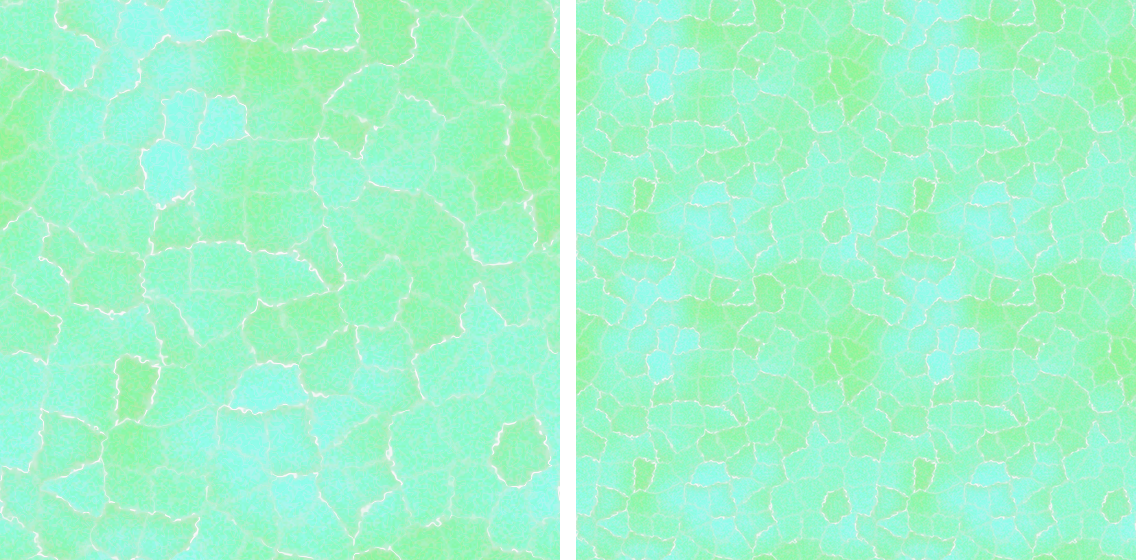
Left, the tile; right, the same tile 2 across and 2 down.
Give the GLSL for this texture, as a WebGL 2 fragment shader.

```glsl
#version 300 es
precision highp float;
// Seamless mint mosaic: irregular cracked cells, pale veins, broken white ridges and fine grain.

uniform vec2 u_resolution;
out vec4 fragColor;

const float CELLS = 11.0;          // cells per side, whole number
const float JITTER = 0.96;         // irregularity of the cells
const float BEND = 0.20;           // slow bending of the veins, in cells
const float WOBBLE = 0.12;         // ragged detail of the veins, in cells
const float VEIN_WIDTH = 0.070;    // soft pale vein, in cells
const float RIDGE_WIDTH = 0.016;   // bright ridge, in cells
const float SHADE_WIDTH = 0.20;    // olive shade on the raised side, in cells
const float GRAIN_SCALE = 150.0;   // grains per side, whole number
const float DRIFT_GAIN = 1.5;      // contrast of the broad colour drift
const float CELL_STEP = 0.24;      // tone step between cells
const float SPECK_GAIN = 0.42;     // tone variation of the finest specks
const vec3 GREEN = vec3(0.515, 0.975, 0.60);
const vec3 CYAN = vec3(0.54, 0.995, 0.92);
const vec3 OLIVE = vec3(0.62, 0.89, 0.58);
const vec3 VEIN = vec3(0.80, 0.93, 0.86);
const vec3 RIDGE = vec3(0.99, 0.97, 0.98);
const vec3 GRAIN_TINT = vec3(0.125, -0.03, 0.015);

float hash(vec2 p) {
  return fract(sin(dot(p, vec2(127.1, 311.7))) * 43758.5453);
}

vec2 hash2(vec2 p) {
  return vec2(hash(p), hash(p + 37.3));
}

// Value noise on uv in 0..1 that wraps after "period" lattice steps
float wrapNoise(vec2 uv, float period, float seed) {
  vec2 p = uv * period;
  vec2 i = floor(p);
  vec2 f = fract(p);
  f = f * f * (3.0 - 2.0 * f);
  vec2 a = mod(i, period) + seed;
  vec2 b = mod(i + 1.0, period) + seed;
  return mix(mix(hash(a), hash(vec2(b.x, a.y)), f.x),
             mix(hash(vec2(a.x, b.y)), hash(b), f.x), f.y);
}

vec2 wrapNoise2(vec2 uv, float period, float seed) {
  return vec2(wrapNoise(uv, period, seed), wrapNoise(uv, period, seed + 19.7)) - 0.5;
}

vec2 cellPoint(vec2 cell) {
  return 0.5 + JITTER * (hash2(mod(cell, CELLS)) - 0.5);
}

float cellHeight(vec2 cell) {
  return hash(mod(cell, CELLS) + 71.9);
}

// Returns vein, ridge, raised-side shade and height of the enclosing cell
vec4 mosaic(vec2 p, float pixel) {
  vec2 base = floor(p);
  vec2 f = fract(p);
  vec2 nearestCell = vec2(0.0);
  vec2 nearest = vec2(8.0);
  for (int y = -1; y <= 1; y++) {
    for (int x = -1; x <= 1; x++) {
      vec2 cell = vec2(x, y);
      vec2 r = cell + cellPoint(base + cell) - f;
      if (dot(r, r) < dot(nearest, nearest)) {
        nearest = r;
        nearestCell = cell;
      }
    }
  }
  float height = cellHeight(base + nearestCell);
  vec3 edges = vec3(0.0);
  for (int y = -2; y <= 2; y++) {
    for (int x = -2; x <= 2; x++) {
      vec2 cell = nearestCell + vec2(x, y);
      vec2 r = cell + cellPoint(base + cell) - f;
      vec2 across = r - nearest;
      if (dot(across, across) < 0.0001) continue;
      float d = dot(0.5 * (nearest + r), normalize(across));
      float rise = height - cellHeight(base + cell);
      float strength = smoothstep(0.0, 0.6, abs(rise));
      float vein = exp(-d * d / (VEIN_WIDTH * VEIN_WIDTH)) * mix(0.55, 1.0, strength);
      float ridge = (1.0 - smoothstep(RIDGE_WIDTH - pixel, RIDGE_WIDTH + pixel, d)) * strength;
      float shade = exp(-max(d, 0.0) / SHADE_WIDTH) * smoothstep(0.0, 0.7, rise);
      edges = max(edges, vec3(vein, ridge, shade));
    }
  }
  return vec4(edges, height);
}

void main() {
  vec2 uv = gl_FragCoord.xy / u_resolution;
  float pixel = CELLS / u_resolution.y;

  // Ragged cells
  vec2 warp = BEND * wrapNoise2(uv, 22.0, 3.1) + WOBBLE * wrapNoise2(uv, 110.0, 8.3);
  vec4 cell = mosaic(uv * CELLS + warp, 0.7 * pixel);

  // Broad drift between green and cyan, with a slight step per cell
  float drift = 0.55 * wrapNoise(uv, 4.0, 5.7) + 0.45 * wrapNoise(uv, 9.0, 12.9);
  float tone = 0.56 + DRIFT_GAIN * (drift - 0.5) - CELL_STEP * (cell.w - 0.5);

  // Fine curling grain from the contours of a warped noise
  vec2 curl = wrapNoise2(uv, 100.0, 23.5) * 1.6 / GRAIN_SCALE;
  float field = wrapNoise(uv + curl, GRAIN_SCALE, 31.1);
  float contour = 1.0 - smoothstep(0.05, 0.19, abs(field - 0.5));
  float speck = wrapNoise(uv, 256.0, 43.7);
  float grain = 0.75 * contour + 0.30 * speck;

  vec3 color = mix(GREEN, CYAN, clamp(tone + SPECK_GAIN * (speck - 0.5), 0.0, 1.0));
  color = mix(color, OLIVE, 0.50 * cell.z);
  color += GRAIN_TINT * grain;

  // Pale veins, then ridges broken into short strokes
  float fade = mix(0.45, 1.0, wrapNoise(uv, 64.0, 51.3));
  color = mix(color, VEIN, 0.90 * cell.x * fade);
  float strokes = smoothstep(0.32, 0.58, wrapNoise(uv, 110.0, 61.9));
  color = mix(color, RIDGE, cell.y * strokes);

  fragColor = vec4(clamp(color, 0.0, 1.0), 1.0);
}
```
